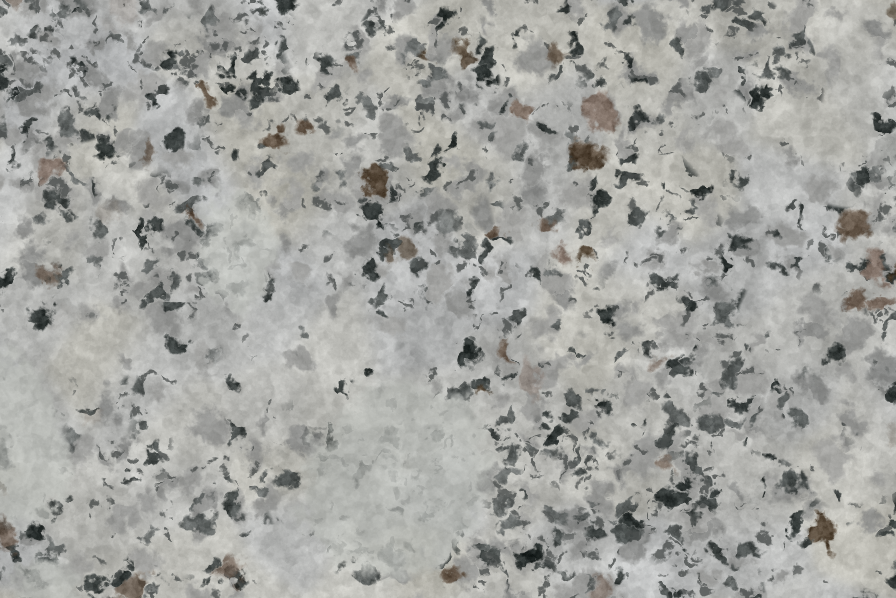
A Shadertoy shader for this texture:

```glsl
vec3 hash3(vec2 c) {
    vec3 q = fract(c.xyx * vec3(0.1031, 0.1030, 0.0973));
    q += dot(q, q.yxz + 33.33);
    return fract((q.xxy + q.yzz) * q.zyx);
}

// Smooth cellular noise: random values blended around jittered points
float cellNoise(vec2 p) {
    vec2 base = floor(p);
    float sum = 0.0, total = 0.0;
    for (int y = -1; y <= 1; y++)
    for (int x = -1; x <= 1; x++) {
        vec2 cell = base + vec2(x, y);
        vec3 h = hash3(cell);
        vec2 v = cell + h.xy - p;
        float weight = exp(-9.0 * dot(v, v));
        sum += weight * h.z;
        total += weight;
    }
    return sum / total;
}

float mottle(vec2 p) {
    float sum = 0.0, gain = 0.5;
    for (int i = 0; i < 4; i++) {
        sum += gain * cellNoise(p);
        p = mat2(1.6, 1.2, -1.2, 1.6) * p + 17.3;
        gain *= 0.55;
    }
    return sum / 1.01;
}

// Scattered elongated grains: x = coverage, y = random tone
vec2 grains(vec2 p, float share, float soft) {
    vec2 base = floor(p), result = vec2(0.0, 0.5);
    for (int y = -1; y <= 1; y++)
    for (int x = -1; x <= 1; x++) {
        vec2 cell = base + vec2(x, y);
        vec3 h = hash3(cell), k = hash3(cell + 71.0);
        float a = 6.2832 * k.x;
        vec2 v = mat2(cos(a), sin(a), -sin(a), cos(a)) * (cell + h.xy - p);
        v.y *= mix(1.0, 2.0, k.y);
        float cover = 1.0 - smoothstep(-soft, soft, length(v) - mix(0.2, 0.56, k.z));
        cover *= 1.0 - smoothstep(share - 0.05, share, h.z);
        if (cover > result.x) result = vec2(cover, fract(k.x * 7.0 + k.y));
    }
    return result;
}

void mainImage(out vec4 fragColor, in vec2 fragCoord) {
    vec2 p = fragCoord / iResolution.y;

    // Ragged outlines come from warping the plane
    vec2 warp = vec2(mottle(p * 32.0), mottle(p * 32.0 + 50.0)) - 0.5;
    vec2 q = p + 0.045 * warp;
    float cluster = cellNoise(p * 6.0 + 9.0);
    float fine = mottle(p * 70.0 + 31.0) - 0.5;

    // Pale feldspar with cream and bluish clouds
    float cloud = mottle(p * 11.0 + 4.0) - 0.5;
    vec3 color = vec3(0.715, 0.717, 0.703) + 0.22 * cloud + 0.16 * fine;
    color += vec3(0.025, 0.012, -0.025) * (cellNoise(p * 8.0 + 80.0) - 0.45);

    // Translucent grey quartz
    vec2 quartz = grains(q * 17.0 + 20.0, 0.3 + 0.7 * cluster, 0.16);
    vec3 quartzColor = mix(vec3(0.51, 0.515, 0.51), vec3(0.63, 0.63, 0.62), quartz.y);
    color = mix(color, quartzColor + 0.14 * fine, 0.85 * quartz.x);

    // Few large clear crystals
    vec2 crystal = grains((p + 0.06 * warp) * 3.2 + 43.0, 0.22, 0.06);
    color = mix(color, vec3(0.73, 0.74, 0.72) + 0.1 * cloud + 0.1 * fine, 0.75 * crystal.x);
    float open = 1.0 - 0.8 * crystal.x;

    // Dark mica in clumps, with small flakes between
    vec2 mica = grains(q * 27.0 + 120.0, 0.06 + 0.56 * cluster, 0.13);
    vec3 micaColor = mix(vec3(0.13, 0.155, 0.15), vec3(0.41, 0.425, 0.42), mica.y);
    color = mix(color, micaColor + 0.3 * fine, 0.92 * open * mica.x);
    vec2 flake = grains(q * 58.0 + 210.0, 0.02 + 0.25 * cluster, 0.2);
    color = mix(color, vec3(0.29, 0.305, 0.3), 0.8 * open * flake.x);

    // Rusty brown spots
    vec2 rust = grains(q * 20.0 + 310.0, 0.085, 0.15);
    vec3 rustColor = mix(vec3(0.24, 0.18, 0.11), vec3(0.48, 0.41, 0.37), rust.y);
    color = mix(color, rustColor + 0.3 * fine, 0.85 * open * rust.x);

    fragColor = vec4(clamp(color, 0.0, 1.0), 1.0);
}
```
